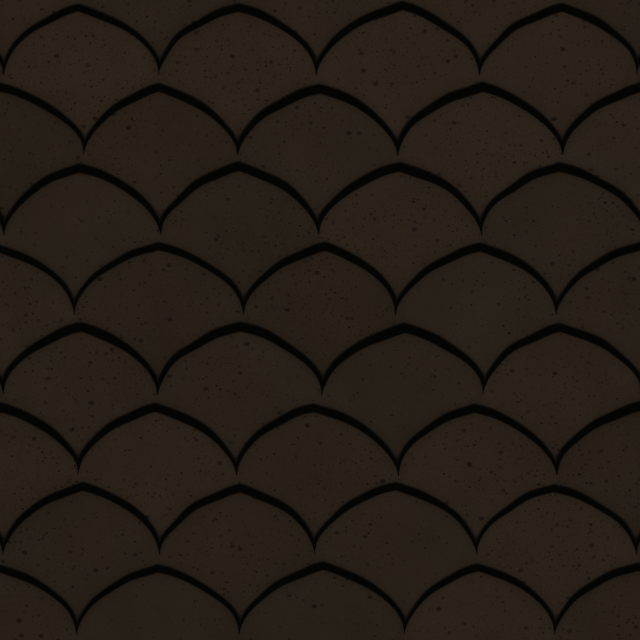
Write a Shadertoy shader that draws this pattern.

```glsl
vec2 hash2(vec2 p) {
    vec3 q = fract(p.xyx * vec3(0.1031, 0.1030, 0.0973));
    q += dot(q, q.yzx + 33.33);
    return fract((q.xx + q.yz) * q.zy);
}

// Low point between two neighbouring scales: x in scale widths, y within the row
vec2 cusp(float index, float row) {
    vec2 jitter = hash2(vec2(index, row) + 17.0) - 0.5;
    return vec2(index + 0.5 * mod(row, 2.0), 0.9) + jitter * vec2(0.07, 0.04);
}

float scaleIndex(float x, float row) {
    float index = floor(x - 0.5 * mod(row, 2.0));
    if (x < cusp(index, row).x) return index - 1.0;
    if (x > cusp(index + 1.0, row).x) return index + 1.0;
    return index;
}

// Layered sines, roughly -1 to 1
float mottle(vec2 p) {
    float sum = 0.0, gain = 0.5;
    for (int i = 0; i < 4; i++) {
        sum += gain * sin(p.x + 1.7 * sin(p.y * 0.8)) * sin(p.y + 1.3 * sin(p.x * 0.7));
        p = mat2(1.5, 1.1, -1.1, 1.5) * p + 2.3;
        gain *= 0.6;
    }
    return sum;
}

// Scattered round pits, one candidate per cell
float pits(vec2 p, float density, float blur) {
    vec2 cell = floor(p);
    float mask = 0.0;
    for (int y = -1; y <= 1; y++)
    for (int x = -1; x <= 1; x++) {
        vec2 id = cell + vec2(x, y);
        vec2 pick = hash2(id + 71.0);
        float radius = mix(0.08, 0.26, pow(pick.y, 4.0));
        float d = length((p - id - hash2(id)) * vec2(1.0, 0.8 + 0.5 * pick.y));
        float pit = 1.0 - smoothstep(radius - blur, radius + blur, d);
        mask = max(mask, pit * step(pick.x, density) * (0.4 + 0.6 * fract(pick.y * 7.0)));
    }
    return mask;
}

void mainImage(out vec4 fragColor, in vec2 fragCoord) {
    vec2 uv = fragCoord / iResolution.xy;
    float pixel = 1.0 / iResolution.y;
    vec2 p = vec2(uv.x * 4.0, (1.0 - uv.y) * 8.0 + 0.06);
    p += 0.006 * vec2(sin(uv.y * 61.0 + 2.0 * sin(uv.x * 23.0)), sin(uv.x * 83.0 + uv.y * 37.0));
    float row = floor(p.y);
    float index = scaleIndex(p.x, row);

    // Pointed arch between two cusps
    vec2 vary = hash2(vec2(index, row) + 41.0);
    vec2 left = cusp(index, row), right = cusp(index + 1.0, row);
    vec2 peak = vec2(0.5 * (left.x + right.x) + (vary.x - 0.5) * 0.05, 0.15 + (vary.y - 0.5) * 0.03);
    vec2 foot = p.x < peak.x ? left : right;
    float u = clamp((p.x - peak.x) / (foot.x - peak.x), 0.0, 1.0);
    float bend = sqrt(1.0 - 0.98 * u * u);
    float drop = 0.33 * u + 0.77 * (1.0 - bend);
    float slope = 0.75 * (0.33 + 0.755 * u / bend);
    float d = (fract(p.y) - mix(peak.y, foot.y, drop)) / sqrt(1.0 + slope * slope);

    // Tapered groove, softer along its upper side
    float weight = 0.88 + 0.2 * vary.x + 0.2 * hash2(vec2(row, 5.0)).x;
    float halfWidth = mix(0.051, 0.024, u * u) * weight;
    float soft = (d < 0.0 ? 0.016 : 0.01) + 4.0 * pixel;
    float groove = 1.0 - smoothstep(halfWidth - soft, halfWidth + soft, abs(d));
    float shade = exp(-max(abs(d) - halfWidth, 0.0) * 22.0);

    // Clay tint of the scale that owns this point
    vec2 owner = vec2(index, row);
    if (d < 0.0) owner = vec2(scaleIndex(p.x, row - 1.0), row - 1.0);
    vec2 tint = hash2(owner + 93.0) - 0.5;
    vec3 color = vec3(0.16, 0.131, 0.099) * (1.0 + 0.12 * tint.x + 0.06 * mottle(uv * 19.0));
    color += vec3(0.003, 0.0, -0.003) * (tint.y + mottle(uv * 11.0 + 4.0));
    color *= 1.0 + 0.07 * (hash2(floor(uv * 512.0)).x - 0.5);

    // Pits gather in patches
    float density = clamp(0.4 + 0.3 * tint.y + 0.4 * mottle(uv * 15.0 + 9.0), 0.1, 0.75);
    color *= 1.0 - 0.42 * pits(uv * 62.0, density * 0.7, 0.07 + 31.0 * pixel);
    color *= 1.0 - 0.4 * pits(uv * 118.0 + 31.0, density, 0.06 + 59.0 * pixel);

    color *= 1.0 - 0.18 * shade;
    color = mix(color, vec3(0.016, 0.016, 0.013), groove);
    fragColor = vec4(color, 1.0);
}
```
